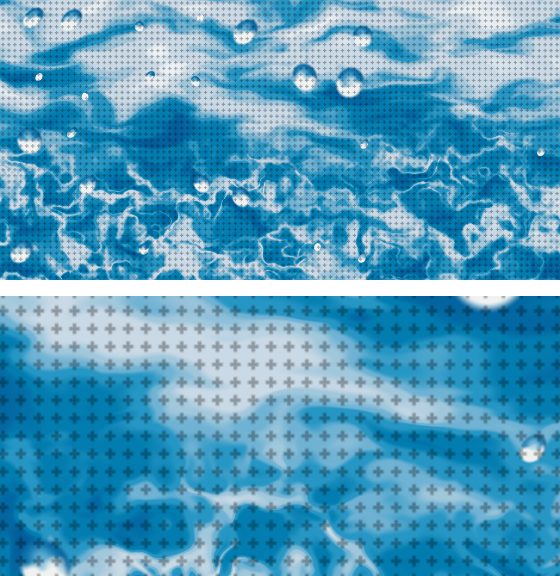
Top, the full canvas; bottom, a detail of the centre.
Write a Shadertoy shader that draws this texture.

```glsl
// Rippling blue water with pale streaks, bubbles and a fine grid of crosses.

float hash(vec2 p) {
    vec3 q = fract(p.xyx * vec3(0.1031, 0.1030, 0.0973));
    q += dot(q, q.yzx + 33.33);
    return fract((q.x + q.y) * q.z);
}

vec2 hash2(vec2 p) {
    return vec2(hash(p), hash(p + 57.3));
}

// Gradient noise, centred on zero
float corner(vec2 cell, vec2 offset) {
    return dot(hash2(cell) * 2.0 - 1.0, offset);
}

float noise(vec2 p) {
    vec2 i = floor(p), f = p - i;
    vec2 u = f * f * f * (f * (f * 6.0 - 15.0) + 10.0);
    vec2 e = vec2(1.0, 0.0);
    float low = mix(corner(i, f), corner(i + e.xy, f - e.xy), u.x);
    float high = mix(corner(i + e.yx, f - e.yx), corner(i + e.xx, f - e.xx), u.x);
    return mix(low, high, u.y);
}

float fbm(vec2 p) {
    return noise(p) + 0.5 * noise(p * 2.03 + 17.0) + 0.25 * noise(p * 4.1 + 41.0);
}

// Blue ramp, spaced by the share of each tone
vec3 waterColor(float t) {
    vec3 c = mix(vec3(0.02, 0.33, 0.58), vec3(0.01, 0.40, 0.63), smoothstep(0.0, 0.06, t));
    c = mix(c, vec3(0.01, 0.49, 0.69), smoothstep(0.05, 0.15, t));
    c = mix(c, vec3(0.15, 0.59, 0.77), smoothstep(0.20, 0.40, t));
    c = mix(c, vec3(0.44, 0.70, 0.83), smoothstep(0.48, 0.62, t));
    c = mix(c, vec3(0.63, 0.78, 0.86), smoothstep(0.65, 0.77, t));
    c = mix(c, vec3(0.79, 0.85, 0.90), smoothstep(0.79, 0.90, t));
    return mix(c, vec3(0.93, 0.95, 0.96), smoothstep(0.965, 1.0, t));
}

// Long flat streaks, paler towards the top
float streaks(vec2 p) {
    vec2 warp = vec2(fbm(p * vec2(3.0, 5.0) + 8.0), fbm(p * vec2(3.0, 5.0) + 29.0));
    float n = fbm(p * vec2(2.6, 8.5) + warp * vec2(0.5, 0.9));
    return mix(-0.5, 1.2, smoothstep(0.4, 0.95, p.y)) + 4.2 * n;
}

// Broken caustic lines over dark rounded pools
float caustics(vec2 p) {
    vec2 warp = vec2(fbm(p * 7.0 + 3.0), fbm(p * 7.0 + 71.0));
    vec2 q = p * vec2(4.2, 7.0) + warp * 0.9;
    float wide = noise(q + 11.0) / 0.09;
    float fine = noise(q * 1.9 + 23.0) / 0.10;
    float gaps = smoothstep(-0.25, 0.2, noise(p * vec2(4.0, 6.0) + 50.0));
    float lines = exp(-wide * wide) + 0.8 * gaps * exp(-fine * fine);
    return -1.1 + 1.7 * lines + 2.2 * fbm(p * vec2(9.0, 12.0) + warp);
}

// Bubbles: dark glassy cap above a bright white base
vec3 addBubbles(vec3 color, vec2 p) {
    vec2 home = floor(p / 0.2);
    for (int y = -1; y <= 1; y++)
    for (int x = -1; x <= 1; x++) {
        vec2 cell = home + vec2(x, y);
        if (hash(cell + 5.7) > 0.45) continue;
        float size = hash(cell + 91.0);
        vec2 q = p - (cell + 0.25 + 0.5 * hash2(cell + 31.0)) * 0.2;
        q.x -= (hash(cell + 13.0) - 0.3) * 0.6 * q.y;
        q /= mix(0.013, 0.056, size * size);
        float d = length(q * vec2(1.0, 0.92));
        float wobble = 0.5 * noise(q * 1.6 + cell * 7.0);
        float cap = smoothstep(-0.25, 0.4, q.y + wobble) * smoothstep(0.05, 0.3, size);
        vec3 glass = mix(vec3(0.05, 0.45, 0.67), vec3(0.36, 0.67, 0.82),
                         smoothstep(0.7, 0.1, length(q - vec2(-0.1, 0.3))));
        vec3 bubble = mix(vec3(0.94, 0.95, 0.95), glass, cap);
        float rim = smoothstep(0.65, 1.0, d) * smoothstep(0.1, 1.0, q.x + 0.4 * q.y);
        bubble = mix(bubble, vec3(0.04, 0.34, 0.54), 0.6 * rim);
        color = mix(color, bubble, smoothstep(1.12, 0.84, d));
    }
    return color;
}

// Small plus signs on a regular lattice
float crosses(vec2 p) {
    vec2 g = abs(fract(p * 47.0) - 0.5) / 47.0;
    float thin = min(g.x, g.y), along = max(g.x, g.y);
    return smoothstep(0.0038, 0.0006, thin) * smoothstep(0.0085, 0.004, along);
}

void mainImage(out vec4 fragColor, in vec2 fragCoord) {
    vec2 p = fragCoord / iResolution.y;

    // Calm streaked surface above, choppy water below
    float horizon = 0.45 + 0.25 * noise(p * vec2(2.0, 3.0) + 80.0);
    float height = mix(caustics(p), streaks(p), smoothstep(-0.13, 0.13, p.y - horizon));
    vec3 color = waterColor(0.5 + 0.5 * tanh(0.85 * height));

    color = addBubbles(color, p);
    color *= 1.0 - 0.3 * crosses(p);
    fragColor = vec4(color, 1.0);
}
```
